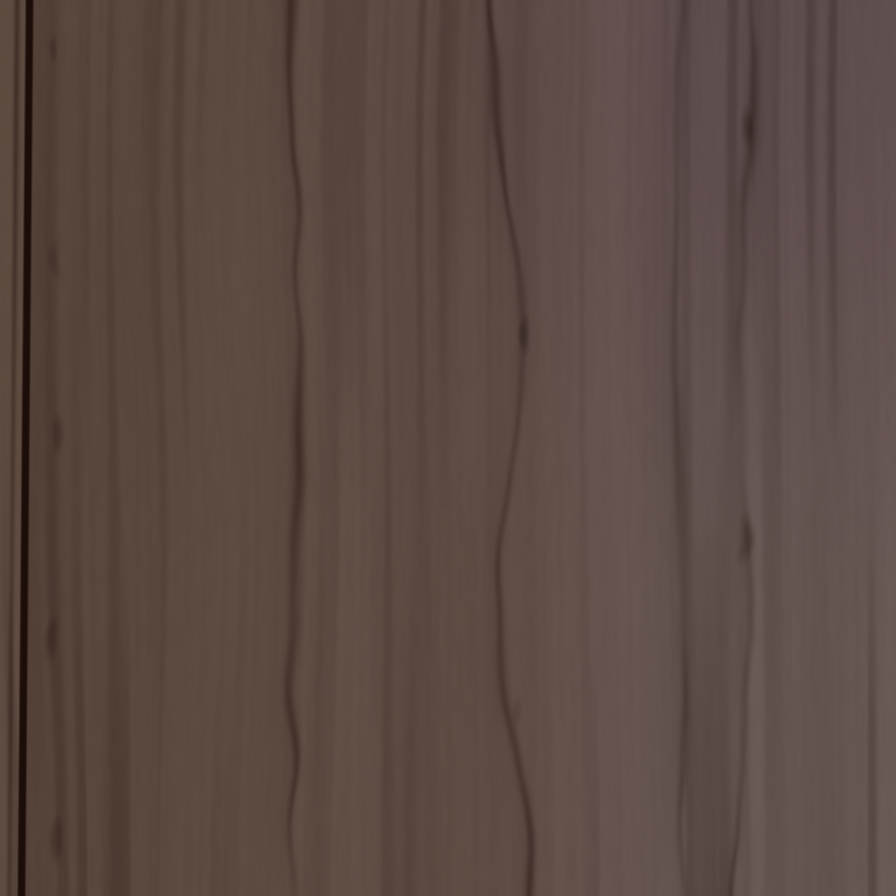
A WebGL 2 fragment shader for this texture:

```glsl
#version 300 es
precision highp float;
// Dark brown wood panel: vertical grain, wandering veins, small knots and a board joint.

uniform vec2 u_resolution;
out vec4 fragColor;

const vec3 WARM_BROWN = vec3(0.345, 0.272, 0.232);
const vec3 MID_BROWN = vec3(0.368, 0.295, 0.262);
const vec3 GREY_BROWN = vec3(0.392, 0.328, 0.312);
const vec3 JOINT_COLOR = vec3(0.10, 0.04, 0.025);
const vec3 VEIN_TINT = vec3(0.85, 1.0, 1.06);      // absorption per channel

const vec4 VEIN_X = vec4(0.325, 0.568, 0.757, 0.825);
const vec4 VEIN_SWAY = vec4(0.018, 0.060, 0.030, 0.040);
const vec4 VEIN_DEPTH = vec4(0.27, 0.29, 0.21, 0.20);
const float VEIN_WIDTH = 0.0050;
const float VEIN_SHADE = 0.09;
const float GRAIN_LINES = 78.0;
const float GRAIN_DEPTH = 0.15;
const float FIBRE_DEPTH = 0.045;
const float BAND_DEPTH = 0.09;
const float KNOT_DEPTH = 0.26;
const int KNOT_COUNT = 9;
const float JOINT_X = 0.024;
const float JOINT_LEAN = 0.009;
const float JOINT_HALF = 0.0036;

float hash(vec2 p) {
    vec3 q = fract(vec3(p.xyx) * 0.1031);
    q += dot(q, q.yzx + 33.33);
    return fract((q.x + q.y) * q.z);
}

float noise(vec2 p) {
    vec2 cell = floor(p);
    vec2 f = fract(p);
    f = f * f * (3.0 - 2.0 * f);
    float low = mix(hash(cell), hash(cell + vec2(1, 0)), f.x);
    float high = mix(hash(cell + vec2(0, 1)), hash(cell + vec2(1, 1)), f.x);
    return mix(low, high, f.y);
}

float gauss(float d, float width) {
    return exp(-d * d / (width * width));
}

// Darkening from wandering veins, each with a soft shade on its left side
float veins(vec2 uv) {
    float dark = 0.0;
    for (int i = 0; i < 4; i++) {
        float seed = float(i) * 17.3 + 4.0;
        float sway = noise(vec2(seed, uv.y * 3.2)) - 0.5;
        float ripple = noise(vec2(seed + 5.0, uv.y * 13.0)) - 0.5;
        float d = uv.x - VEIN_X[i] - VEIN_SWAY[i] * sway - 0.011 * ripple;
        float strength = 0.35 + 0.85 * noise(vec2(seed + 9.0, uv.y * 6.0));
        float width = VEIN_WIDTH * (0.65 + 0.8 * noise(vec2(seed + 12.0, uv.y * 9.0)));
        dark += VEIN_DEPTH[i] * strength * gauss(d, width);
        dark += VEIN_SHADE * strength * exp(-abs(d) / 0.022) * smoothstep(0.004, -0.004, d);
    }
    return dark;
}

// Darkening from elongated knots, placed beside the joint or the right-hand veins
float knots(vec2 uv) {
    float dark = 0.0;
    for (int i = 0; i < KNOT_COUNT; i++) {
        float id = float(i);
        float column = i % 2 == 0 ? 0.062 : (i % 4 == 1 ? 0.582 : 0.832);
        float offset = 0.016 * (hash(vec2(id, 3.0)) - 0.5);
        vec2 center = vec2(column + offset, (id + hash(vec2(id, 7.0))) / float(KNOT_COUNT));
        vec2 size = vec2(0.006, 0.020) * (0.7 + 0.8 * hash(vec2(id, 11.0)));
        vec2 d = uv - center;
        d.x += 0.008 * (noise(vec2(id * 5.0, uv.y * 35.0)) - 0.5);
        float r = length(d / size);
        dark += KNOT_DEPTH * (0.4 + 0.6 * hash(vec2(id, 19.0))) * smoothstep(1.5, 0.3, r);
    }
    return dark;
}

// Signed grain shading: broad bands, dark lines and fine fibres
float grain(vec2 uv) {
    float x = uv.x + 0.016 * (noise(vec2(uv.x * 4.0, uv.y * 2.4)) - 0.5);
    float band = noise(vec2(x * 13.0, uv.y * 0.7)) - 0.5;
    float patchiness = 0.35 + 0.9 * noise(vec2(x * 8.0 + 31.0, uv.y * 1.3));
    float line = smoothstep(0.5, 0.95, noise(vec2(x * GRAIN_LINES, uv.y * 1.1 + 20.0)));
    float thin = noise(vec2(x * 170.0, uv.y * 3.0)) - 0.5;
    float fibre = noise(vec2(x * 260.0, uv.y * 45.0)) - 0.5;
    return BAND_DEPTH * band + GRAIN_DEPTH * patchiness * (line - 0.2)
         + FIBRE_DEPTH * (thin + 0.6 * fibre);
}

void main() {
    vec2 uv = gl_FragCoord.xy / u_resolution;
    float pixel = 1.0 / u_resolution.x;

    // Base tone: warm on the left, greyer on the right, cooler toward the top right
    vec3 color = mix(WARM_BROWN, MID_BROWN, smoothstep(0.0, 0.5, uv.x));
    color = mix(color, GREY_BROWN, smoothstep(0.5, 0.8, uv.x));
    color += vec3(-0.022, -0.025, -0.008) * smoothstep(0.3, 1.0, uv.y) * smoothstep(0.2, 0.9, uv.x);
    color *= 1.0 + 0.035 * smoothstep(0.594, 0.602, uv.x) * smoothstep(0.76, 0.66, uv.x);

    // Wood figure
    float joint = uv.x - JOINT_X - JOINT_LEAN * uv.y;
    float board = smoothstep(-pixel, pixel, joint);
    float dark = grain(uv) + board * (veins(uv) + knots(uv));
    dark += 0.10 * board * smoothstep(0.055, 0.0, joint);
    dark += (1.0 - board) * (0.28 * gauss(joint + 0.014, 0.003) - 0.06);
    color *= max(1.0 - dark * VEIN_TINT, 0.0);

    // Joint between boards
    float gap = 1.0 - smoothstep(JOINT_HALF - pixel, JOINT_HALF + 2.0 * pixel, abs(joint));
    color = mix(color, JOINT_COLOR, 0.95 * gap);

    fragColor = vec4(color, 1.0);
}
```
